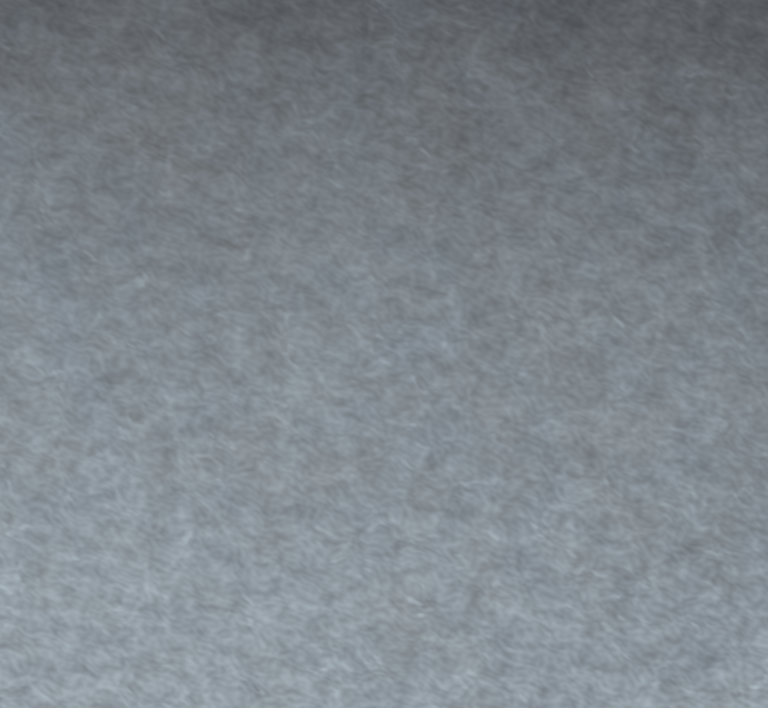
Reproduce this texture procedurally as a Shadertoy shader.

```glsl
// Soft blue-grey mottled surface, lit from the lower left and fading darker upward.
// A smooth light falloff is broken by blotches and warped, slightly tilted layers
// of gradient noise, then sprinkled with short pale wisps and a faint hue drift.

const vec3 SHADE_COLOR = vec3(0.400, 0.420, 0.440);
const vec3 LIGHT_COLOR = vec3(0.580, 0.620, 0.650);
const vec3 WARM_SHIFT = vec3(0.010, 0.002, -0.008);

const float BASE_LIGHT = 0.94;      // ramp position at the bottom edge
const float LINEAR_FALL = 0.55;     // steady darkening with height
const float TOP_FALL = 0.62;        // extra darkening near the top edge
const float SIDE_FALL = 0.20;       // darkening from left to right
const float CLOUD_GAIN = 0.10;      // wide uneven lighting
const float BLOTCH_GAIN = 0.16;     // mid-sized patches
const float GRAIN_TILT = -0.25;     // radians
const float GRAIN_LOW = 0.80;       // grain strength at the bottom
const float GRAIN_HIGH = 0.46;      // grain strength at the top
const float WISP_GAIN = 0.30;
const float WARP_SIZE = 0.008;
const vec2 GRAIN_FREQ = vec2(24.0, 38.0);

// Integer hash giving a unit gradient for each lattice cell
vec2 cellGradient(ivec2 cell) {
    uint h = uint(cell.x) * 1597334677u ^ uint(cell.y) * 3812015801u;
    h = (h ^ (h >> 15)) * 2246822519u;
    h = (h ^ (h >> 13)) * 3266489917u;
    h ^= h >> 16;
    float angle = float(h & 65535u) * 6.28318 / 65536.0;
    return vec2(cos(angle), sin(angle));
}

float gradientNoise(vec2 p) {
    ivec2 cell = ivec2(floor(p));
    vec2 f = fract(p);
    vec2 u = f * f * f * (f * (f * 6.0 - 15.0) + 10.0);
    float a = dot(cellGradient(cell), f);
    float b = dot(cellGradient(cell + ivec2(1, 0)), f - vec2(1.0, 0.0));
    float c = dot(cellGradient(cell + ivec2(0, 1)), f - vec2(0.0, 1.0));
    float d = dot(cellGradient(cell + ivec2(1, 1)), f - vec2(1.0, 1.0));
    return mix(mix(a, b, u.x), mix(c, d, u.x), u.y);
}

vec2 rotate(vec2 p, float angle) {
    float c = cos(angle), s = sin(angle);
    return vec2(c * p.x + s * p.y, c * p.y - s * p.x);
}

// Three octaves of flattened mottling, each turned a little differently
float mottle(vec2 p) {
    float sum = 0.0;
    float weight = 0.40;
    vec2 freq = GRAIN_FREQ;
    for (int i = 0; i < 3; i++) {
        float turn = GRAIN_TILT * (0.5 + 0.6 * float(i));
        sum += weight * gradientNoise(rotate(p, turn) * freq + 37.3 * float(i));
        freq *= 1.95;
        weight *= 1.02;
    }
    return sum;
}

// Short pale strands, present only in scattered patches
float wisps(vec2 p) {
    vec2 q = rotate(p, GRAIN_TILT * 1.8);
    float strand = smoothstep(0.10, 0.50, gradientNoise(q * vec2(52.0, 96.0) + 81.7));
    float patches = smoothstep(-0.15, 0.35, gradientNoise(p * 17.0 + 12.4));
    return strand * patches;
}

// Large-scale lighting as a position on the shade-to-light ramp
float lightFalloff(vec2 uv, vec2 p) {
    float h = uv.y;
    float cloud = gradientNoise(rotate(p, 0.5) * 4.0 + 5.6);
    float blotch = gradientNoise(rotate(p, GRAIN_TILT) * vec2(10.0, 14.0) + 66.2);
    return BASE_LIGHT - LINEAR_FALL * h - TOP_FALL * h * h * h
         - SIDE_FALL * (uv.x - 0.5) + CLOUD_GAIN * cloud + BLOTCH_GAIN * blotch;
}

void mainImage(out vec4 fragColor, in vec2 fragCoord) {
    vec2 uv = fragCoord / iResolution.xy;
    vec2 p = fragCoord / iResolution.y;

    // Bend the grain so it curls instead of running straight
    vec2 bend = vec2(gradientNoise(p * 23.0 + 3.1), gradientNoise(p * 23.0 + 57.9));
    vec2 warped = p + WARP_SIZE * bend;

    float grainGain = mix(GRAIN_LOW, GRAIN_HIGH, uv.y);
    float tone = lightFalloff(uv, p) + grainGain * mottle(warped);
    tone += WISP_GAIN * mix(1.0, 0.5, uv.y) * wisps(warped);

    // Faint drift of hue, in wide areas and in small blotches
    float warmth = 0.5 * gradientNoise(rotate(p, 0.6) * 3.5 + 19.2)
                 + 0.7 * gradientNoise(rotate(p, 0.3) * 15.0 + 44.8);
    vec3 color = mix(SHADE_COLOR, LIGHT_COLOR, tone) + WARM_SHIFT * warmth;
    fragColor = vec4(clamp(color, 0.0, 1.0), 1.0);
}
```
